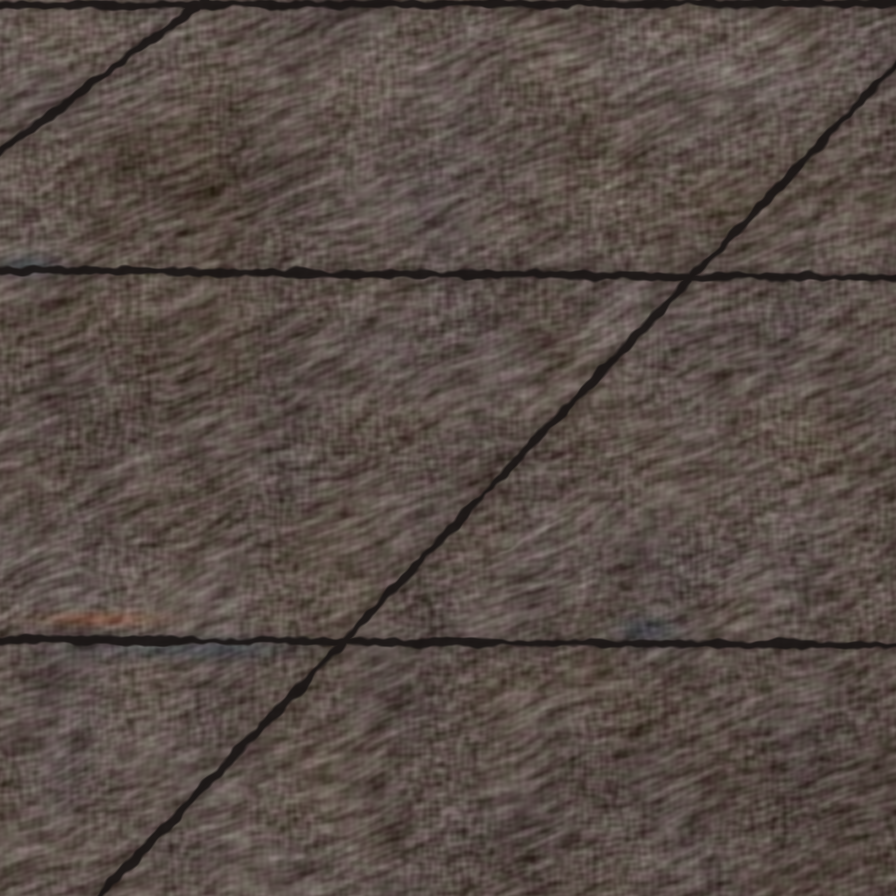
This texture is drawn by a Shadertoy shader. Its source:

```glsl
#define STONE vec3(0.357, 0.311, 0.288)
#define SEAM_COLOR vec3(0.095, 0.078, 0.075)
#define GRAIN_ANGLE 0.38
#define GRAIN_GAIN 0.15
#define WEAVE_GAIN 0.075
#define MOTTLE_GAIN 0.09
#define SEAM_WIDTH 0.0030
#define SEAM_WOBBLE 0.0032

vec2 hashGradient(vec2 cell) {
    uvec2 q = uvec2(ivec2(cell)) * uvec2(1597u, 3812u) + 7919u;
    uint h = (q.x ^ (q.y << 7)) * 2654435u;
    h = (h ^ (h >> 15)) * 73244475u;
    h ^= h >> 16;
    float angle = float(h & 65535u) / 65536.0 * 6.28319;
    return vec2(cos(angle), sin(angle));
}

float gradientNoise(vec2 p) {
    vec2 i = floor(p), f = p - i;
    vec2 u = f * f * f * (f * (f * 6.0 - 15.0) + 10.0);
    vec2 e = vec2(0.0, 1.0);
    float a = dot(hashGradient(i), f);
    float b = dot(hashGradient(i + e.yx), f - e.yx);
    float c = dot(hashGradient(i + e.xy), f - e.xy);
    float d = dot(hashGradient(i + e.yy), f - e.yy);
    return mix(mix(a, b, u.x), mix(c, d, u.x), u.y);
}

float fbm(vec2 p) {
    float sum = 0.0, gain = 0.6;
    for (int i = 0; i < 4; i++) {
        sum += gain * gradientNoise(p);
        p = mat2(1.6, 1.2, -1.2, 1.6) * p + 17.3;
        gain *= 0.55;
    }
    return sum;
}

mat2 rotation(float a) {
    return mat2(cos(a), -sin(a), sin(a), cos(a));
}

// Soft elliptical patch, 1 at its centre
float patchAt(vec2 p, vec2 center, vec2 radius) {
    vec2 d = (p - center) / radius;
    return exp(-dot(d, d));
}

// Signed distance to the line y = height + slope * x
float lineDistance(vec2 p, float height, float slope) {
    return (p.y - height - slope * p.x) / sqrt(1.0 + slope * slope);
}

// Slanted brush grain, crossed by short woven ticks
float surfaceGrain(vec2 p) {
    vec2 bent = p + 0.012 * vec2(gradientNoise(p * 9.0), gradientNoise(p * 9.0 + 40.0));
    vec2 g = rotation(GRAIN_ANGLE) * bent;
    float strokes = gradientNoise(g * vec2(17.0, 75.0))
                  + 0.9 * gradientNoise(g * vec2(38.0, 150.0) + 31.0);
    float ticks = gradientNoise(p * vec2(165.0, 60.0) + 11.0)
                + gradientNoise(p * vec2(65.0, 175.0) + 73.0);
    float cover = smoothstep(-0.3, 0.35, gradientNoise(p * 11.0 + 5.0));
    return GRAIN_GAIN * strokes * mix(1.0, 0.65, cover)
         + WEAVE_GAIN * ticks * mix(0.7, 1.5, cover);
}

// x: dark core, y: soft stain around it
vec2 seam(vec2 p, float dist, float seed, float pixel) {
    dist += SEAM_WOBBLE * (gradientNoise(p * 24.0 + seed) + gradientNoise(p * 75.0 + seed));
    float width = SEAM_WIDTH * (1.0 + 1.3 * gradientNoise(p * 32.0 + seed + 9.0));
    float core = 1.0 - smoothstep(width - pixel, width + pixel + 0.0022, abs(dist));
    float stain = exp(-abs(dist) / 0.0065) * (0.6 + gradientNoise(p * 20.0 + seed));
    return vec2(core, stain);
}

void mainImage(out vec4 fragColor, in vec2 fragCoord) {
    vec2 p = fragCoord / iResolution.xy;
    float pixel = 0.7 / min(iResolution.x, iResolution.y);

    // Broad light and dark patches
    float light = MOTTLE_GAIN * fbm(rotation(GRAIN_ANGLE) * p * vec2(5.0, 9.0) + 3.0);
    light += 0.045 * patchAt(p, vec2(0.05, 0.96), vec2(0.14, 0.08));
    light += 0.040 * patchAt(p, vec2(0.62, 0.93), vec2(0.30, 0.06));
    light += 0.080 * patchAt(p, vec2(0.70, 0.645), vec2(0.05, 0.035));
    light += 0.040 * patchAt(p, vec2(0.10, 0.33), vec2(0.20, 0.035));
    light += 0.035 * patchAt(p, vec2(0.17, 0.17), vec2(0.07, 0.07));
    light -= 0.050 * patchAt(p, vec2(0.21, 0.80), vec2(0.11, 0.06));
    light -= 0.035 * patchAt(p, vec2(0.19, 0.54), vec2(0.14, 0.07));
    light -= 0.035 * patchAt(p, vec2(0.85, 0.10), vec2(0.32, 0.16));
    light += surfaceGrain(p);

    // Pale scratches beside the long crack
    float scratch = lineDistance(p, 0.075, 0.55) + 0.006 * gradientNoise(p * 38.0);
    light += 0.13 * exp(-pow(scratch / 0.0028, 2.0)) * patchAt(p, vec2(0.59, 0.395), vec2(0.055));

    // Warm ochre and cool violet tints
    float warmth = fbm(p * 7.0 + 21.0) + 0.3 * patchAt(p, vec2(0.20, 0.78), vec2(0.15, 0.12));
    vec3 color = STONE + light * vec3(1.0, 1.0, 1.01);
    color += warmth * vec3(0.012, 0.004, -0.028);
    color += 0.035 * gradientNoise(p * vec2(45.0, 70.0) + 91.0) * vec3(0.7, -0.5, 0.5);

    // Three level joints and two slanted cracks: height, slope
    vec2 lines[5] = vec2[5](vec2(0.994, 0.003), vec2(0.698, -0.008),
        vec2(0.286, -0.006), vec2(-0.116, 1.044), vec2(0.831, 0.74));
    vec2 joint = vec2(0.0);
    for (int i = 0; i < 5; i++) {
        float dist = lineDistance(p, lines[i].x, lines[i].y);
        joint = max(joint, seam(p, dist, float(i) * 13.7, pixel));
    }

    // Rust and blue traces along the joints
    float blue = patchAt(p, vec2(0.03, 0.703), vec2(0.035, 0.012))
               + patchAt(p, vec2(0.22, 0.276), vec2(0.11, 0.012))
               + patchAt(p, vec2(0.72, 0.296), vec2(0.03, 0.016));
    float rust = patchAt(p, vec2(0.11, 0.309), vec2(0.065, 0.009));
    color += blue * vec3(-0.06, -0.01, 0.025) + rust * vec3(0.10, 0.01, -0.04);
    color = mix(color, SEAM_COLOR * 1.5, clamp(joint.y * 0.62, 0.0, 0.8));
    color = mix(color, SEAM_COLOR, joint.x * 0.9);
    fragColor = vec4(clamp(color, 0.0, 1.0), 1.0);
}
```
